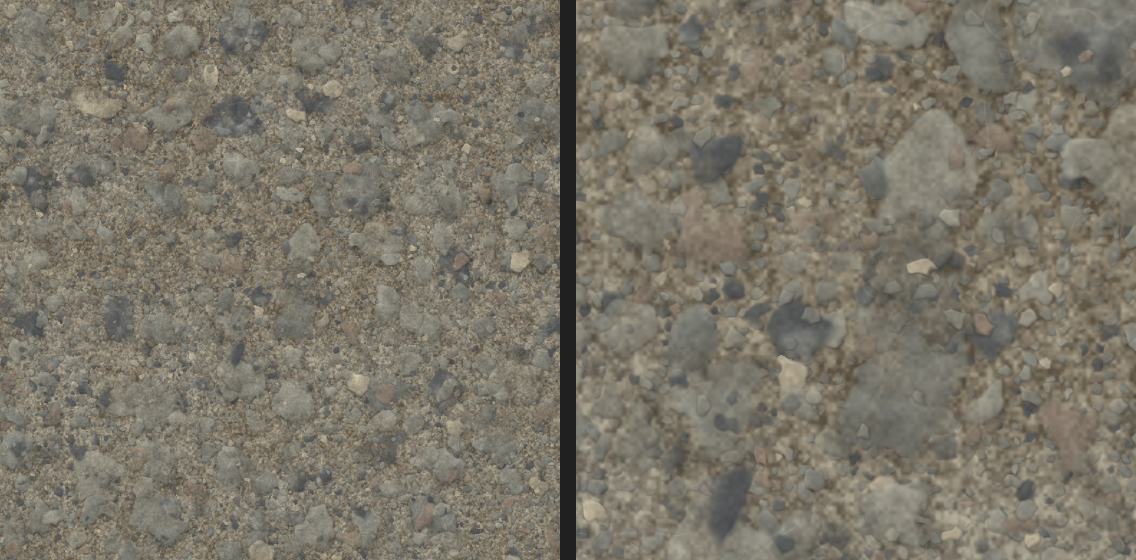
Left, the full canvas; right, a detail of the centre.
Give the GLSL for this texture, as a Shadertoy shader.

```glsl
// Weathered gravel ground: grainy brown dirt with embedded grey stones.
// Stones are random polygons on jittered grids, one grid per size class,
// worn by shared dust noise and lit softly from above.

const int LAYERS = 5;  // grit, gravel, cobbles, rocks, loose pebbles
const float CELLS[LAYERS]   = float[](105.0, 44.0, 8.2, 18.0, 62.0);
const float DENSITY[LAYERS] = float[](0.70, 0.68, 0.82, 0.58, 0.25);
const float DUST[LAYERS]    = float[](0.05, 0.20, 0.60, 0.45, 0.0);

const vec3 DIRT_DARK  = vec3(0.37, 0.335, 0.28);
const vec3 DIRT_LIGHT = vec3(0.655, 0.625, 0.55);
const vec3 STONE_COOL = vec3(0.465, 0.47, 0.445);
const vec3 STONE_PALE = vec3(0.59, 0.58, 0.525);
const vec3 STONE_DARK = vec3(0.345, 0.355, 0.36);
const vec3 STONE_WARM = vec3(0.53, 0.475, 0.42);
const vec3 CHIP_LIGHT = vec3(0.70, 0.66, 0.57);
const vec2 LIGHT_DIR = vec2(-0.45, 0.89);
const int SIDES = 6;
const mat2 SIDE_TURN = mat2(0.362, 0.932, -0.932, 0.362);
const float CORNER_ROUNDING = 0.06;
const float EDGE_SOFTNESS = 0.0011;
const float FINE_CONTRAST = 0.20;

// Three values in 0..1 from a cell
vec3 hash3(vec3 p) {
    p = fract(p * vec3(0.1031, 0.1030, 0.0973));
    p += dot(p, p.yxz + 33.33);
    return fract((p.xxy + p.yxx) * p.zyx);
}

// Three independent value noises at once
vec3 noise3(vec2 p, float seed) {
    vec2 i = floor(p), f = fract(p);
    f = f * f * (3.0 - 2.0 * f);
    vec3 low = mix(hash3(vec3(i, seed)), hash3(vec3(i + vec2(1, 0), seed)), f.x);
    vec3 high = mix(hash3(vec3(i + vec2(0, 1), seed)), hash3(vec3(i + 1.0, seed)), f.x);
    return mix(low, high, f.y);
}

vec3 fbm3(vec2 p, float seed) {
    return (2.0 * noise3(p, seed) + noise3(p * 2.3 + 0.4, seed + 1.0)) / 3.0;
}

// Irregular polygon, randomly turned and stretched, with rounded corners
float stoneDistance(vec2 p, vec3 shape) {
    vec2 axis = normalize(shape.yz - 0.4999);
    float radius = mix(0.20, 0.37, shape.x);
    float stretch = 1.0 + 0.3 * fract(shape.y * 13.0);
    p = vec2(dot(p, axis) / stretch, dot(p, vec2(-axis.y, axis.x)) * stretch);
    vec2 dir = vec2(1.0, 0.0);
    float d = -1.0;
    for (int i = 0; i < SIDES; i++) {
        float size = mix(0.75, 1.15, fract(shape.z * 17.0 * float(i + 1) + shape.x));
        float side = dot(p, dir) - radius * size;
        float blend = max(CORNER_ROUNDING - abs(d - side), 0.0);
        d = max(d, side) + 0.25 * blend * blend / CORNER_ROUNDING;
        dir = SIDE_TURN * dir;
    }
    return d;
}

vec3 stoneColor(vec3 h, float mottle, float veins) {
    vec3 tone = mix(STONE_COOL, STONE_PALE, h.x);
    if (h.y < 0.17) tone = mix(STONE_DARK, STONE_COOL, smoothstep(0.48, 0.8, mottle));
    else if (h.y > 0.96) tone = CHIP_LIGHT;
    else if (h.y > 0.86) tone = STONE_WARM;
    tone *= 1.0 + 0.32 * (mottle - 0.5);
    return tone + 0.06 * step(0.6, h.z) * (1.0 - smoothstep(0.0, 0.022, abs(veins - 0.5)));
}

void mainImage(out vec4 fragColor, in vec2 fragCoord) {
    vec2 uv = fragCoord / iResolution.y;
    float pixelSoftness = max(EDGE_SOFTNESS, 0.7 / iResolution.y);

    // Noises shared by dirt and stones
    vec3 broad = fbm3(uv * 25.0, 11.0);
    vec3 surface = fbm3(uv * 56.0, 21.0);
    vec3 speck = noise3(uv * 390.0, 31.0);
    vec3 crumbs = noise3(uv * 200.0, 41.0);
    float patches = noise3(uv * 9.0, 51.0).x - 0.5;

    // Grainy dirt
    float grain = (surface.z + crumbs.x + speck.x) / 3.0 - 0.5;
    float level = clamp(0.53 + 1.8 * grain + 0.25 * patches, 0.0, 1.0);
    vec3 dirt = mix(DIRT_DARK, DIRT_LIGHT, level) + vec3(-0.015, 0.0, 0.02) * patches;
    vec3 col = dirt;

    for (int layer = 0; layer < LAYERS; layer++) {
        float cells = CELLS[layer], dust = DUST[layer], seed = float(layer + 1);
        vec2 g = uv * cells;
        g += 0.28 * (noise3(g * 2.7, seed + 60.0).xy - 0.5);

        // Nearest stone among the four closest cells
        vec2 corner = floor(g - 0.5), offset = vec2(1.0);
        vec3 stone = vec3(0.0);
        float nearest = 1.0;
        for (int k = 0; k < 4; k++) {
            vec3 id = vec3(corner + vec2(k % 2, k / 2), seed);
            vec3 h = hash3(id);
            vec2 p = g - id.xy - 0.5 - 0.5 * (h.xy - 0.5);
            if (h.z > DENSITY[layer] || dot(p, p) > 0.56) continue;
            float d = stoneDistance(p, hash3(id + vec3(0, 0, 70)));
            if (d < nearest) { nearest = d; stone = id; offset = p; }
        }

        // Worn edge and dusty face
        float d = nearest / cells + 0.022 * dust * (surface.y - 0.5);
        float soft = pixelSoftness + 0.002 * dust;
        vec3 look = hash3(stone + vec3(0, 0, 90));
        float cover = 1.0 - smoothstep(-soft, soft, d);
        cover *= 1.0 - dust * smoothstep(0.48, 0.78, broad.x);
        cover *= mix(0.75, 1.0, fract(look.z * 7.0));

        // Contact shadow, then the stone with a lit and a shaded rim
        float facing = dot(offset, LIGHT_DIR) / (length(offset) + 0.001);
        float shadow = 1.0 - smoothstep(0.0, 0.13, d * cells);
        col *= 1.0 - 0.2 * shadow * (0.6 - 0.4 * facing);
        vec3 tone = stoneColor(look, surface.x, broad.y);
        tone *= 1.0 + 0.13 * facing * smoothstep(-0.14, 0.0, nearest);
        col = mix(col, tone, cover);
    }

    // Thin dust veil and fine surface grain
    col = mix(col, dirt, 0.35 * smoothstep(0.45, 0.8, broad.z));
    col *= 1.0 + FINE_CONTRAST * (0.6 * speck.y + 0.4 * crumbs.y - 0.5);
    fragColor = vec4(clamp(col, 0.0, 1.0), 1.0);
}
```
